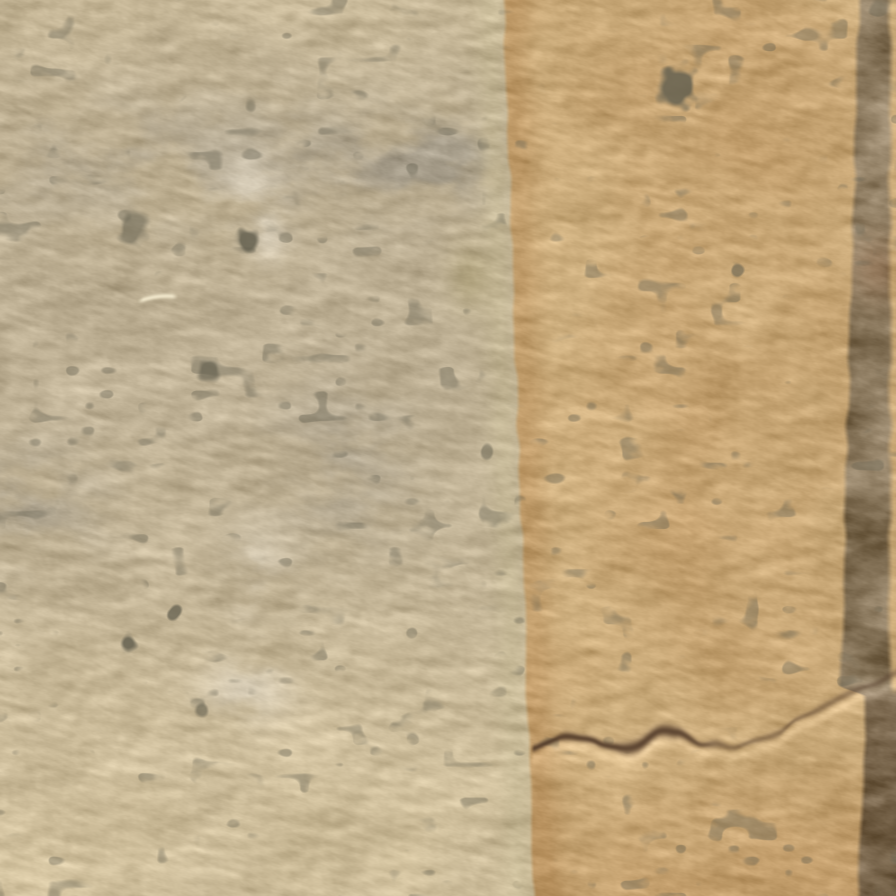
A WebGL 1 fragment shader for this texture:

```glsl
precision highp float;
// Weathered stone: a pale grey-beige slab beside an ochre slab, with a dark
// joint at the right, a ragged crack, pits and chalky patches.
// Layered value noise colours the stone; its slope gives the grain relief.

uniform vec2 u_resolution;

const vec3 GREY_STONE = vec3(0.745, 0.690, 0.580);
const vec3 PALE_STONE = vec3(0.815, 0.750, 0.610);
const vec3 OCHRE      = vec3(0.810, 0.690, 0.500);
const vec3 OCHRE_DARK = vec3(0.730, 0.575, 0.375);
const vec3 JOINT      = vec3(0.540, 0.470, 0.365);
const vec3 JOINT_LOW  = vec3(0.460, 0.385, 0.285);
const vec3 PIT        = vec3(0.390, 0.375, 0.310);
const vec3 CHALK      = vec3(0.840, 0.800, 0.720);
const vec3 SOOT       = vec3(0.590, 0.560, 0.500);
const vec3 CRACK      = vec3(0.330, 0.240, 0.170);
const vec2 GRAIN      = vec2(38.0, 90.0);
const float RELIEF    = 0.17;
const float MOTTLE    = 0.13;

float hash(vec2 p) {
  vec3 q = fract(p.xyx * 0.1031);
  q += dot(q, q.yzx + 33.33);
  return fract((q.x + q.y) * q.z);
}

float noise(vec2 p) {
  vec2 i = floor(p), f = fract(p);
  f = f * f * (3.0 - 2.0 * f);
  return mix(mix(hash(i), hash(i + vec2(1.0, 0.0)), f.x),
             mix(hash(i + vec2(0.0, 1.0)), hash(i + 1.0), f.x), f.y);
}

float fbm(vec2 p) {
  float sum = 0.0, amp = 0.5;
  for (int i = 0; i < 4; i++) {
    sum += amp * noise(p);
    p = mat2(0.96, 0.28, -0.28, 0.96) * p * 2.03 + 7.1;
    amp *= 0.5;
  }
  return sum / 0.9375;
}

// Soft elliptical patch
float blob(vec2 p, vec2 centre, vec2 radius) {
  vec2 d = (p - centre) / radius;
  return exp(-dot(d, d));
}

// Ragged pit with a soft rim
float pit(vec2 p, vec2 centre, float radius) {
  vec2 d = (p - centre) * vec2(1.0, 0.9);
  float r = length(d) + (noise(p * 90.0) - 0.5) * radius * 0.6;
  return 1.0 - smoothstep(radius * 0.6, radius * 1.15, r);
}

float band(float x, float centre, float width) {
  float d = (x - centre) / width;
  return exp(-d * d);
}

void main() {
  vec2 p = gl_FragCoord.xy / u_resolution;
  float px = 1.0 / u_resolution.y;
  float soft = max(0.003, px);
  float wobble = (noise(vec2(p.y * 40.0, 3.0)) - 0.5) * 0.004;
  float broad = fbm(p * 5.0 + 2.0);
  float medium = fbm(p * vec2(16.0, 26.0) + 11.0);
  float seam = 0.596 - 0.034 * p.y + wobble;
  float fromSeam = p.x - seam;

  // Grey slab: warmer low down, sooty bands above
  float warmth = 1.0 - smoothstep(0.12, 0.48, p.y + (broad - 0.5) * 0.35);
  warmth = max(warmth, 0.55 * smoothstep(0.86, 1.0, p.y));
  vec3 grey = mix(GREY_STONE, PALE_STONE, clamp(warmth * 0.75 + (broad - 0.4) * 0.7, 0.0, 1.0));
  float soot = 0.5 * blob(p, vec2(0.25, 0.82), vec2(0.35, 0.07))
             + 0.8 * blob(p, vec2(0.48, 0.82), vec2(0.07, 0.035))
             + 0.6 * blob(p, vec2(0.03, 0.44), vec2(0.08, 0.06))
             + 0.5 * blob(p, vec2(0.38, 0.48), vec2(0.08, 0.09));
  grey = mix(grey, SOOT, clamp(soot * smoothstep(0.3, 0.7, medium), 0.0, 0.75));
  float chalk = blob(p, vec2(0.275, 0.79), vec2(0.035, 0.04)) + 0.7 * blob(p, vec2(0.30, 0.735), vec2(0.02, 0.03))
              + 0.7 * blob(p, vec2(0.285, 0.36), vec2(0.035, 0.05)) + 0.8 * blob(p, vec2(0.275, 0.23), vec2(0.05, 0.035));
  grey = mix(grey, CHALK, clamp(chalk * smoothstep(0.2, 0.65, medium), 0.0, 0.85));
  grey = mix(grey, vec3(0.77, 0.72, 0.58), 0.6 * band(fromSeam, -0.015, 0.018));
  grey = mix(grey, vec3(0.68, 0.63, 0.46), 0.5 * blob(p, vec2(0.525, 0.69), vec2(0.025, 0.04)));

  // Ochre slab: stained beside the seam and below the crack
  float stain = clamp((0.56 - broad) * 1.1 + 0.2, 0.0, 0.6) + 0.6 * band(fromSeam, 0.008, 0.022)
              + 0.35 * (1.0 - smoothstep(0.0, 0.19, p.y));
  vec3 ochre = mix(OCHRE, OCHRE_DARK, clamp(stain, 0.0, 0.9));
  vec3 col = mix(grey, ochre, smoothstep(-soft, soft, fromSeam));

  // Dark joint, stepping right below the crack
  float low = 1.0 - smoothstep(0.222, 0.236, p.y);
  float jointLeft = mix(0.931 + 0.027 * p.y, 0.957 + 0.04 * p.y, low) + wobble;
  float joint = smoothstep(-soft, soft * 1.5, p.x - jointLeft);
  joint *= 1.0 - (1.0 - low) * smoothstep(0.989, 0.998, p.x + wobble);
  vec3 jointCol = mix(JOINT, JOINT_LOW, low) + (medium - 0.5) * 0.3;
  jointCol = mix(jointCol, vec3(0.66, 0.53, 0.41), 0.6 * blob(p, vec2(0.98, 0.70), vec2(0.03, 0.035)));
  col = mix(col, jointCol, joint);

  // Grain relief and mottling
  vec2 g = vec2(p.x, p.y + 0.18 * p.x) * GRAIN;
  float slope = fbm(g) - fbm(g + vec2(-0.25, 0.55));
  col += slope * RELIEF + (medium - 0.5) * MOTTLE;
  float flecks = smoothstep(0.72, 0.86, noise(p * vec2(50.0, 75.0) + 5.0)) * smoothstep(0.48, 0.65, medium);
  col = mix(col, PIT, 0.4 * flecks);

  // Pits
  float pits = pit(p, vec2(0.756, 0.904), 0.022);
  pits = max(pits, 0.65 * pit(p, vec2(0.150, 0.746), 0.018));
  pits = max(pits, pit(p, vec2(0.276, 0.732), 0.013));
  pits = max(pits, 0.8 * pit(p, vec2(0.234, 0.587), 0.013));
  pits = max(pits, pit(p, vec2(0.143, 0.283), 0.010));
  pits = max(pits, 0.9 * pit(p, vec2(0.195, 0.316), 0.008));
  pits = max(pits, 0.7 * pit(p, vec2(0.823, 0.697), 0.007));
  pits = max(pits, 0.7 * pit(p, vec2(0.225, 0.208), 0.008));
  pits = max(pits, 0.6 * pit(p, vec2(0.543, 0.495), 0.008));
  col = mix(col, PIT, pits * 0.85);

  // Crack with a lit lower lip, and a bright scratch
  float crackY = 0.173 + 0.010 * sin((p.x - 0.61) * 55.0) * (1.0 - smoothstep(0.78, 0.86, p.x))
               + 0.075 * smoothstep(0.82, 1.02, p.x) + (noise(vec2(p.x * 45.0, 8.0)) - 0.5) * 0.013;
  float off = p.y - crackY, inOchre = smoothstep(0.0, 0.006, fromSeam);
  float width = 0.003 + 0.004 * band(p.x, 0.72, 0.035) + 0.002 * noise(vec2(p.x * 60.0, 1.0));
  float strength = mix(0.9, 0.45, smoothstep(0.75, 0.82, p.x));
  col += 0.09 * inOchre * band(off, -0.011, 0.006);
  col = mix(col, CRACK, inOchre * strength * band(off, 0.0, width));
  float arc = p.y - 0.669 + 6.0 * (p.x - 0.176) * (p.x - 0.176) - 0.12 * (p.x - 0.176);
  col = mix(col, vec3(0.93, 0.89, 0.78), band(arc, 0.0, 0.003) * (1.0 - smoothstep(0.015, 0.024, abs(p.x - 0.176))));

  gl_FragColor = vec4(clamp(col, 0.0, 1.0), 1.0);
}
```
